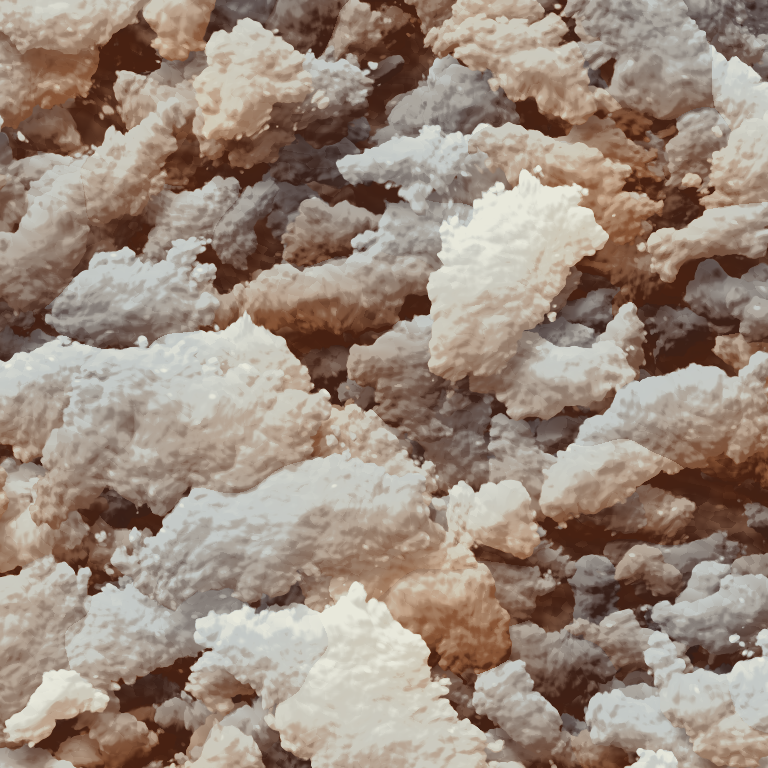
Reproduce this texture procedurally as a three.js fragment shader.

```glsl
// Rough crumbly mineral crust: pale ragged flakes over rusty, shadowed hollows.
// Layers of scattered ellipses are bent by sines and chipped by cellular noise,
// lit from above, and stacked from small dark grains to large cream flakes.
varying vec2 vUv;

float hash(vec2 p) {
  vec3 q = fract(p.xyx * vec3(0.1031, 0.1030, 0.0973));
  q += dot(q, q.yzx + 33.33);
  return fract((q.x + q.y) * q.z);
}

vec2 hash2(vec2 p) { return vec2(hash(p), hash(p + 57.3)); }

mat2 turn(float a) { return mat2(cos(a), sin(a), -sin(a), cos(a)); }

// Cellular noise: distance to the nearest grain centre, and its random value.
vec2 grains(vec2 p) {
  vec2 cell = floor(p), best = vec2(9.0, 0.0);
  for (int y = -1; y <= 1; y++)
    for (int x = -1; x <= 1; x++) {
      vec2 n = cell + vec2(float(x), float(y));
      float d = length(p - n - 0.5 - 0.8 * (hash2(n) - 0.5));
      if (d < best.x) best = vec2(d, hash(n + 9.1));
    }
  return best;
}

// Layered sines, each bent by the ones before.
vec2 sway(vec2 p) {
  vec2 w = vec2(0.0);
  float f = 9.0, a = 0.035;
  for (int i = 0; i < 4; i++) {
    p = turn(0.9) * p;
    w += a * sin(f * p.yx + 40.0 * w + vec2(1.0, 4.0));
    f *= 1.9;
    a *= 0.55;
  }
  return w;
}

// Three sizes of chips, centred near zero.
float chips(vec2 p) {
  float h = -0.38, a = 0.5;
  for (int i = 0; i < 3; i++) {
    h += a * grains(p).x;
    p = turn(0.7) * p * 2.1 + 13.7;
    a *= 0.5;
  }
  return h;
}

// Highest flake of a layer: height, random value, position from foot to top.
vec3 flake(vec2 p, float scale, float share) {
  vec2 q = (p + sway(p + scale)) * scale * vec2(1.0, 1.1) + scale * 7.3;
  vec2 cell = floor(q);
  vec3 best = vec3(-1.0, 0.0, 0.0);
  for (int y = -1; y <= 1; y++)
    for (int x = -1; x <= 1; x++) {
      vec2 n = cell + vec2(float(x), float(y));
      if (hash(n + 3.7) > share) continue;
      vec2 v = q - n - 0.5 - 0.7 * (hash2(n) - 0.5);
      vec2 e = turn(2.4 * (hash(n + 21.4) - 0.55)) * v * vec2(0.75, 1.25);
      float h = mix(0.33, 0.62, hash(n + 5.9)) - length(e);
      if (h > best.x) best = vec3(h, hash(n + 14.2), v.y);
    }
  return best;
}

// A flat body with rounded rims.
float profile(float h) {
  h = max(h, 0.0);
  return h + 0.3 * (1.0 - exp(-8.0 * h));
}

// Colour by tone, from hollow to crest, and by warmth, from grey to rust.
vec3 mineral(float tone, float warm) {
  vec3 hollow = mix(vec3(0.20, 0.12, 0.10), vec3(0.28, 0.13, 0.07), warm);
  vec3 umber = mix(vec3(0.38, 0.33, 0.32), vec3(0.53, 0.33, 0.21), warm);
  vec3 taupe = mix(vec3(0.53, 0.50, 0.48), vec3(0.64, 0.49, 0.38), warm);
  vec3 stone = mix(vec3(0.67, 0.65, 0.62), vec3(0.77, 0.64, 0.53), warm);
  vec3 cream = mix(vec3(0.77, 0.79, 0.78), vec3(0.83, 0.79, 0.70), warm);
  vec3 c = mix(hollow, umber, smoothstep(0.02, 0.30, tone));
  c = mix(c, taupe, smoothstep(0.30, 0.51, tone));
  c = mix(c, stone, smoothstep(0.51, 0.70, tone));
  c = mix(c, cream, smoothstep(0.70, 0.90, tone));
  return mix(c, vec3(0.91, 0.91, 0.86), smoothstep(0.95, 1.3, tone));
}

void main() {
  vec2 p = vUv, toLight = vec2(-0.003, 0.006);
  vec2 bent = p + 0.22 * sway(p * 2.0);
  float drift = 0.5 + 0.25 * (sin(11.0 * bent.x + 7.0 * bent.y) + sin(8.0 * bent.x - 15.0 * bent.y));
  float swell = sin(9.0 * bent.x - 4.0 * bent.y + 2.0) * sin(5.0 * bent.x + 10.0 * bent.y);
  float tone = 0.14 - 0.4 * chips(bent * 18.0), warm = 0.4 + 0.4 * drift;

  // Stack the layers, each shading the ones beneath it.
  for (int i = 0; i < 6; i++) {
    float k = float(i) / 5.0, scale = mix(10.5, 4.8, k), share = mix(0.70, 0.38, k);
    vec3 body = flake(p, scale, share);
    float shade = smoothstep(-0.08, 0.2, flake(p + vec2(-0.012, 0.034), scale, share).x);
    tone *= 1.0 - 0.55 * shade;
    warm += 0.12 * shade;

    float chipScale = mix(28.0, 20.0, k);
    vec2 rock = bent * chipScale + 31.0 * k;
    float h = body.x - 0.42 * chips(rock);
    float ahead = flake(p + toLight, scale, share).x - 0.42 * chips(rock + toLight * chipScale);
    float lit = clamp(2.0 * (profile(h) - profile(ahead)), -0.26, 0.2);
    float flakeTone = mix(0.25, 0.79, k) + 0.26 * (body.y - 0.5) + 0.28 * body.z + lit + 0.1 * swell;
    float flakeWarm = 0.75 * drift + 0.5 * (fract(body.y * 7.0) - 0.5) - 0.45 * body.z - 0.4 * lit;
    float cover = smoothstep(0.0, 0.005 * scale, h);
    tone = mix(tone, flakeTone, cover);
    warm = mix(warm, flakeWarm, cover);
  }

  // Fine crystal streaks and a few glints.
  vec2 crystal = grains(turn(0.3) * bent * vec2(65.0, 100.0));
  tone += 0.08 * (crystal.y - 0.5) + 0.02 * sin(260.0 * bent.y + 90.0 * bent.x);
  tone += 0.18 * step(0.97, crystal.y) * smoothstep(0.4, 0.1, crystal.x);
  gl_FragColor = vec4(mineral(tone, clamp(warm, 0.0, 1.0)), 1.0);
}
```
